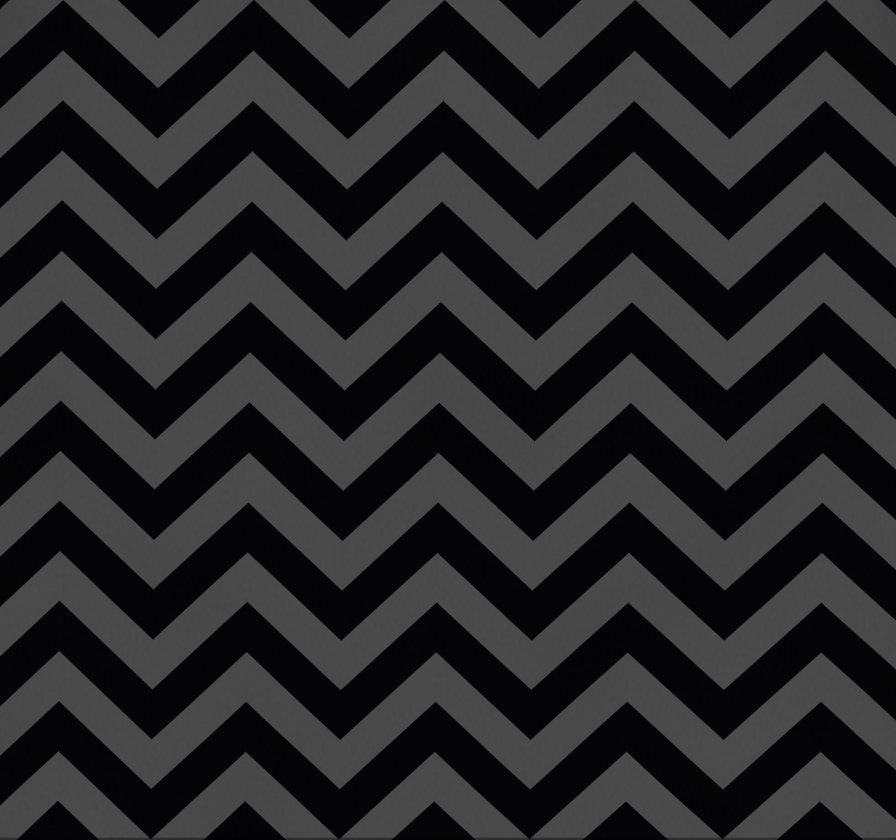
Reproduce this pattern procedurally as a Shadertoy shader.

```glsl
// Charcoal and black chevron fabric with a slight lean and soft cloth mottling.
// Lengths are fractions of the canvas height.
#define ZIG_WIDTH 0.2269
#define ZIG_HEIGHT 0.1049
#define ROW_PITCH 0.1192
#define DARK_SHARE 0.502
#define FIRST_PEAK 0.0757
#define LEAN 0.0053
#define LEAN_BULGE 0.0079
#define SAG 0.0026
#define MOTTLE 0.012
#define GRAIN 0.010
#define CHARCOAL vec3(0.290, 0.288, 0.290)
#define BLACK vec3(0.016, 0.016, 0.022)

const float PI = 3.14159;

vec2 hashGradient(vec2 cell) {
    vec3 h = fract(cell.xyx * vec3(0.1031, 0.1030, 0.0973));
    h += dot(h, h.yzx + 33.33);
    float angle = 2.0 * PI * fract((h.x + h.y) * h.z);
    return vec2(cos(angle), sin(angle));
}

float gradientNoise(vec2 p) {
    vec2 i = floor(p), f = p - i;
    vec2 u = f * f * f * (f * (f * 6.0 - 15.0) + 10.0);
    vec2 e = vec2(0.0, 1.0);
    float low = mix(dot(hashGradient(i), f),
                    dot(hashGradient(i + e.yx), f - e.yx), u.x);
    float high = mix(dot(hashGradient(i + e.xy), f - e.xy),
                     dot(hashGradient(i + e.yy), f - e.yy), u.x);
    return mix(low, high, u.y);
}

// Small drift of the cloth: columns lean with depth, rows sag mid-way.
vec2 relaxCloth(vec2 p, float across) {
    float lean = LEAN + LEAN_BULGE * sin(PI * across);
    float sag = SAG * sin(PI * p.y) * smoothstep(0.0, 0.4, across);
    vec2 wobble = 0.0007 * vec2(gradientNoise(p * 9.0), gradientNoise(p * 9.0 + 40.0));
    return p + vec2(lean * p.y, -sag) + wobble;
}

// Signed distance to the dark zigzag bands, negative inside.
float chevronDistance(vec2 p) {
    float zig = 2.0 * abs(fract((p.x - FIRST_PEAK) / ZIG_WIDTH + 0.5) - 0.5);
    float row = (p.y - zig * ZIG_HEIGHT) / ROW_PITCH;
    float band = abs(fract(row - 0.5 * DARK_SHARE + 0.5) - 0.5) - 0.5 * DARK_SHARE;
    float slope = 2.0 * ZIG_HEIGHT / ZIG_WIDTH;
    return band * ROW_PITCH / sqrt(1.0 + slope * slope);
}

void mainImage(out vec4 fragColor, in vec2 fragCoord) {
    float pixel = 1.0 / iResolution.y;
    vec2 p = vec2(fragCoord.x, iResolution.y - fragCoord.y) * pixel;
    float across = fragCoord.x / iResolution.x;

    float dist = chevronDistance(relaxCloth(p, across));
    float gray = smoothstep(-0.75 * pixel, 0.75 * pixel, dist);
    vec3 color = mix(BLACK, CHARCOAL, gray);

    // Broad mottling and a fine woven grain, fainter on the black.
    float cloth = MOTTLE * gradientNoise(p * 5.0)
                + GRAIN * gradientNoise(p * vec2(230.0, 170.0));
    color += cloth * mix(0.45, 1.0, gray);

    // Shaded upper corners and a thin dark lower hem.
    float corner = pow(abs(2.0 * across - 1.0), 4.0) * (1.0 - smoothstep(0.0, 0.3, p.y));
    float hem = smoothstep(0.996, 0.999, p.y);
    color *= (1.0 - 0.08 * corner) * (1.0 - 0.4 * hem);

    fragColor = vec4(clamp(color, 0.0, 1.0), 1.0);
}
```
